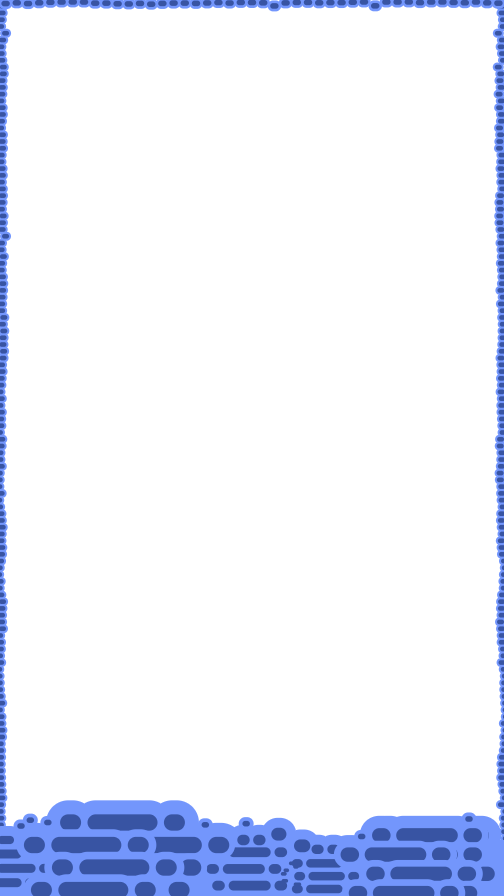
Write a WebGL 1 fragment shader that draws this background.

```glsl
precision highp float;
// A white page framed by beaded blue borders, above a bank of rounded stones.
// Everything is rounded-box distances: loops lay pale rims first, then dark cores,
// on a canvas divided into 432 by 768 units with the origin at the lower left.

uniform vec2 u_resolution;

const vec2 CANVAS = vec2(432.0, 768.0);
const vec3 PAPER = vec3(1.0);
const vec3 RIM = vec3(0.45, 0.59, 0.99);
const vec3 CORE = vec3(0.22, 0.33, 0.64);

float hash(float n) {
  n = fract(n * 0.1031);
  n *= n + 33.33;
  return fract(n * (n + n));
}

float noise(float x) {
  float f = fract(x);
  return mix(hash(floor(x)), hash(floor(x) + 1.0), f * f * (3.0 - 2.0 * f));
}

// Distance to a horizontal or vertical pill with the given half size.
float pill(vec2 p, vec2 halfSize) {
  float r = min(halfSize.x, halfSize.y);
  vec2 q = abs(p) - halfSize + r;
  return length(max(q, 0.0)) + min(max(q.x, q.y), 0.0) - r;
}

// A long stone with a short one at either end.
float stoneTrio(vec2 p, float scale) {
  p /= scale;
  float ends = pill(vec2(abs(p.x) - 44.5, p.y), vec2(9.0, 7.0));
  return scale * min(pill(p, vec2(30.0, 7.0)), ends);
}

void paint(inout vec3 col, float d, vec3 ink) {
  float pixel = CANVAS.x / u_resolution.x;
  col = mix(col, ink, clamp(0.5 - d / pixel, 0.0, 1.0));
}

// Border beads: x runs along the edge, y is the depth into the page.
void beadEdge(inout vec3 col, vec2 p, float spacing, vec2 core, vec2 rim,
              float depth, float sway, float seed) {
  float cell = floor(p.x / spacing);
  float rimD = 1e3;
  float coreD = 1e3;
  for (int i = -1; i <= 1; i++) {
    float id = cell + float(i);
    float bulge = noise(id * 0.17 + seed) - 0.5 + 0.6 * (hash(id + seed) - 0.5);
    float stray = 2.5 * step(0.97, hash(id * 1.7 + seed));
    vec2 q = p - vec2((id + 0.5) * spacing, depth + sway * bulge + stray);
    rimD = min(rimD, pill(q, rim));
    coreD = min(coreD, pill(q, core));
  }
  paint(col, rimD, RIM);
  paint(col, coreD, CORE);
}

// Pale outline of the upper rows of a stone stack.
void stackHull(inout vec3 col, vec2 p, float top, float gap, vec4 front, vec4 back, float scale) {
  float d = 1e3;
  for (int i = 0; i < 4; i++) {
    float y = top - gap * float(i);
    d = min(d, stoneTrio(p - vec2(front[i], y), scale));
    d = min(d, stoneTrio(p - vec2(back[i], y), scale));
  }
  paint(col, d - 12.0 * scale, RIM);
}

// Each row has a rear trio partly hidden by the rim of a front trio.
void stack(inout vec3 col, vec2 p, float top, float gap, vec4 front, vec4 back, float scale) {
  for (int i = 0; i < 4; i++) {
    float y = top - gap * float(i);
    float rear = stoneTrio(p - vec2(back[i], y), scale);
    float near = stoneTrio(p - vec2(front[i], y), scale);
    paint(col, rear - 5.0 * scale, RIM);
    paint(col, rear, CORE);
    paint(col, near - 6.5 * scale, RIM);
    paint(col, near, CORE);
  }
}

// Thin rows of small trios between the stacks.
void strata(inout vec3 col, vec2 p, vec2 top, float gap, float shift, float scale) {
  for (int i = 0; i < 3; i++) {
    float k = float(i);
    vec2 c = top + vec2(shift * mod(k, 2.0), -gap * k);
    paint(col, stoneTrio(p - c, scale), CORE);
  }
}

void main() {
  vec2 p = gl_FragCoord.xy / u_resolution * CANVAS;
  vec3 col = PAPER;

  // Borders, slimmer toward the bottom of the sides
  float rise = 1.3 * smoothstep(150.0, 600.0, p.y);
  vec2 sideCore = vec2(2.0, 3.0);
  vec2 sideRim = vec2(3.9, 4.7);
  beadEdge(col, p.yx, 5.8, sideCore, sideRim, 0.6 + rise, 3.6, 11.0);
  beadEdge(col, vec2(p.y, CANVAS.x - p.x), 5.8, sideCore, sideRim, 0.6 + rise, 3.6, 71.0);
  beadEdge(col, vec2(p.x, CANVAS.y - p.y), 9.6, vec2(3.6, 2.4), vec2(5.8, 4.7), 2.7, 1.4, 37.0);

  // Pale bank beneath all stones
  vec4 leftFront = vec4(105.0, 74.0, 98.0, 80.0);
  vec4 leftBack = vec4(105.0, 143.0, 119.0, 109.0);
  vec4 rightFront = vec4(366.0, 339.0, 361.0, 346.0);
  vec4 rightBack = vec4(372.0, 366.0, 377.0, 362.0);
  paint(col, p.y - 48.0, RIM);
  stackHull(col, p, 63.0, 19.3, leftFront, leftBack, 1.0);
  stackHull(col, p, 52.0, 16.5, rightFront, rightBack, 0.88);

  // Low mounds in the valley and at the left edge
  float mounds = min(pill(p - vec2(5.0, 48.0), vec2(7.0, 3.5)),
                     pill(p - vec2(239.0, 53.0), vec2(6.5, 5.5)));
  mounds = min(mounds, pill(vec2(abs(p.x - 215.5) - 6.8, p.y - 48.0), vec2(5.3, 4.5)));
  mounds = min(mounds, pill(p - vec2(259.0, 43.0), vec2(7.0, 5.5)));
  mounds = min(mounds, pill(vec2(abs(p.x - 279.0) - 6.8, p.y - 40.0), vec2(5.2, 4.0)));
  paint(col, mounds - 8.5, RIM);
  paint(col, mounds, CORE);

  // Fine strata and loose grains
  strata(col, p, vec2(214.0, 37.5), 14.3, -5.0, 0.6);
  strata(col, p, vec2(278.0, 28.0), 11.0, 2.0, 0.52);
  strata(col, p, vec2(2.0, 36.0), 12.3, 12.0, 0.55);
  for (int i = 0; i < 9; i++) {
    float k = float(i);
    vec2 c = vec2(241.0 + 16.0 * hash(k + 5.0), 4.0 + 3.0 * k);
    paint(col, pill(p - c, vec2(1.8 + 1.6 * hash(k + 23.0), 1.6)), CORE);
  }

  // Large stacks
  stack(col, p, 63.0, 19.3, leftFront, leftBack, 1.0);
  stack(col, p, 52.0, 16.5, rightFront, rightBack, 0.88);

  // Pebbles along the crest
  vec2 pebble = vec2(3.2, 2.4);
  float crest = min(pill(p - vec2(18.0, 60.0), pebble), pill(p - vec2(26.0, 65.0), pebble));
  crest = min(crest, min(pill(p - vec2(41.0, 63.0), pebble), pill(p - vec2(176.0, 61.0), pebble)));
  crest = min(crest, min(pill(p - vec2(211.0, 62.0), pebble), pill(p - vec2(310.0, 51.0), pebble)));
  crest = min(crest, pill(p - vec2(402.0, 66.0), pebble));
  paint(col, crest - 3.2, RIM);
  paint(col, crest, CORE);

  gl_FragColor = vec4(col, 1.0);
}
```
